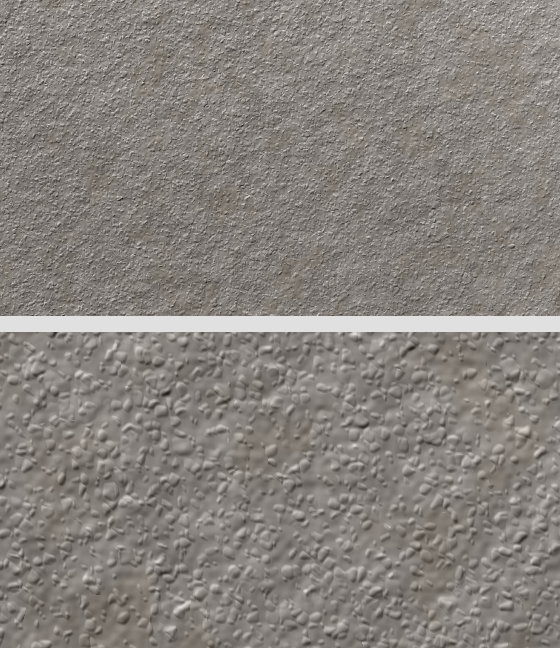
Top: the whole. Bottom: its middle third, enlarged.
Write a Shadertoy shader that draws this texture.

```glsl
// Rough grey stucco wall under raking light from above.
// A height field of small scattered grains and layered noise is shaded by
// its slope toward the light, then tinted with faint brown worn patches.

vec3 hash32(vec2 p) {
    vec3 q = fract(p.xyx * vec3(0.1031, 0.1030, 0.0973));
    q += dot(q, q.yxz + 33.33);
    return fract((q.xxy + q.yzz) * q.zyx);
}

float valueNoise(vec2 p) {
    vec2 cell = floor(p), f = fract(p);
    f = f * f * (3.0 - 2.0 * f);
    float low = mix(hash32(cell).x, hash32(cell + vec2(1, 0)).x, f.x);
    float high = mix(hash32(cell + vec2(0, 1)).x, hash32(cell + vec2(1, 1)).x, f.x);
    return mix(low, high, f.y);
}

// Soft irregular patches, about 0 to 1
float patches(vec2 p) {
    return 0.5 * valueNoise(p) + 0.3 * valueNoise(p * 2.1 + 17.0)
         + 0.2 * valueNoise(p * 4.3 + 41.0);
}

// Domes of random size, one at most in each cell
float grains(vec2 p, float density) {
    vec2 cell = floor(p);
    float height = 0.0;
    for (int y = -1; y <= 1; y++)
    for (int x = -1; x <= 1; x++) {
        vec2 id = cell + vec2(x, y);
        vec3 rnd = hash32(id + 7.0);
        float radius = mix(0.26, 0.60, rnd.z * rnd.z);
        vec2 offset = (p - id - rnd.xy) / radius;
        float present = step(hash32(id + 131.0).y, density);
        height = max(height, present * radius * (1.0 - dot(offset, offset)));
    }
    return height;
}

float wallHeight(vec2 p, float wear) {
    // Bend the grid so that the grains look lumpy rather than round
    vec2 bend = vec2(valueNoise(p * 110.0 + 5.0), valueNoise(p * 110.0 + 63.0)) - 0.5;
    vec2 q = p + 0.007 * bend;
    float height = 1.1 * grains(q * 92.0, 0.85 - 0.4 * wear);
    height += 0.9 * grains(q * 52.0 + 50.0, 0.48 - 0.25 * wear);
    height += 1.1 * valueNoise(q * 22.0);
    height += 0.8 * valueNoise(q * 48.0 + 9.0);
    height += 0.5 * valueNoise(p * 125.0 + 23.0);
    return height;
}

void mainImage(out vec4 fragColor, in vec2 fragCoord) {
    vec2 uv = fragCoord / iResolution.xy;
    vec2 p = fragCoord / iResolution.y;

    // Worn areas hold fewer grains and show the brown ground
    float wear = smoothstep(0.48, 0.80, patches(p * vec2(14.0, 11.0) + 3.0));

    // Slope toward the light, stronger in the upper left
    vec2 towardLight = vec2(-0.45, 0.89);
    float height = wallHeight(p, wear);
    float slope = height - wallHeight(p + 0.0033 * towardLight, wear);
    float relief = mix(0.32, 0.43, clamp(0.5 + 0.6 * (uv.y - uv.x), 0.0, 1.0));

    // Broad light falloff with a slightly dim middle
    float tone = 0.508 + relief * slope + 0.04 * (height - 1.3);
    tone += 0.04 * (uv.x - 0.5) + 0.05 * (uv.y - 0.5);
    tone += 0.06 * (dot(uv - 0.5, uv - 0.5) - 0.167);
    tone += 0.05 * (patches(p * 3.0 + 70.0) - 0.5) - 0.015 * wear;

    vec3 color = tone + vec3(0.019, 0.0, -0.019);
    color += wear * vec3(0.008, 0.0, -0.010);
    fragColor = vec4(clamp(color, 0.0, 1.0), 1.0);
}
```
